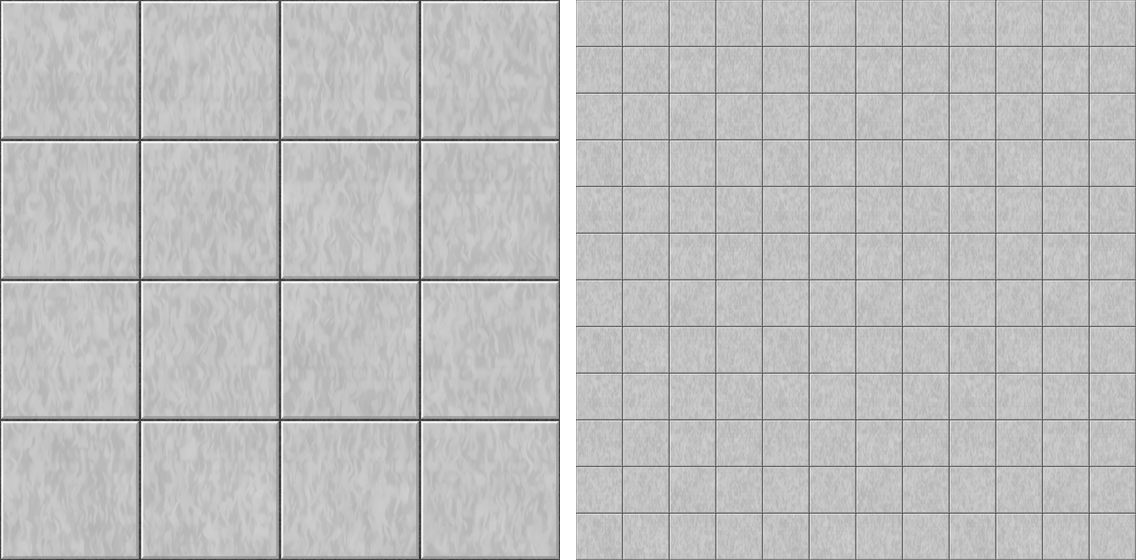
Left, the tile; right, the same tile 3 across and 3 down.
Write a Shadertoy shader that draws this texture.

```glsl
// Four by four light grey bevelled tiles with a fine hair-like grain and dark speckled grout.

float hash(vec2 p) {
    vec3 q = fract(p.xyx * 0.1031);
    q += dot(q, q.yzx + 33.33);
    return fract((q.x + q.y) * q.z);
}

// Value noise with a whole number of cells across the canvas, so it wraps.
float wrapNoise(vec2 uv, vec2 cells, float seed) {
    vec2 p = uv * cells;
    vec2 i = floor(p), f = fract(p);
    f = f * f * (3.0 - 2.0 * f);
    vec2 a = mod(i, cells) + seed, b = mod(i + 1.0, cells) + seed;
    return mix(mix(hash(a), hash(vec2(b.x, a.y)), f.x),
               mix(hash(vec2(a.x, b.y)), hash(b), f.x), f.y);
}

// Overlapping tapered strands; each layer leans its own way.
float hairGrain(vec2 uv) {
    float grain = 0.0;
    for (int k = 0; k < 3; k++) {
        float layer = float(k), seed = 31.0 + 57.0 * layer;
        float bend = 0.015 * (wrapNoise(uv, vec2(22.0, 36.0), seed + 7.0) - 0.5)
                   + 0.005 * (wrapNoise(uv, vec2(46.0, 64.0), seed + 19.0) - 0.5);
        vec2 cells = vec2(136.0 + 26.0 * layer, 42.0 + 6.0 * layer);
        float strand = wrapNoise(uv + vec2(bend, 0.0), cells, seed);
        grain = max(grain, smoothstep(0.42, 0.88, strand) * (1.0 - 0.1 * layer));
    }
    return grain;
}

void mainImage(out vec4 fragColor, in vec2 fragCoord) {
    vec2 uv = fragCoord / iResolution.xy;
    vec2 cell = fract(uv * 4.0);
    float soft = 4.0 / min(iResolution.x, iResolution.y);

    // Distances to the lit (left, top) and shaded (right, bottom) sides
    float lit = min(cell.x, 1.0 - cell.y);
    float shaded = min(1.0 - cell.x, cell.y);
    float edge = min(lit, shaded);

    // Tile face: strands over soft patches and a faint broad drift
    float patches = wrapNoise(uv, vec2(56.0, 34.0), 83.0) - 0.5;
    float drift = wrapNoise(uv, vec2(18.0, 14.0), 47.0) - 0.5;
    float tone = 0.727 + 0.062 * hairGrain(uv) + 0.032 * patches + 0.026 * drift;

    // Mitred bevel that keeps a little of the grain; the shaded side is wider
    float towardLight = smoothstep(-0.5 * soft, 0.5 * soft, shaded - lit);
    float bevel = mix(0.63, 0.97, towardLight) + 0.4 * (tone - 0.76);
    float bevelEnd = mix(0.0275, 0.0235, towardLight);
    tone = mix(bevel, tone, smoothstep(-0.5 * soft, 0.5 * soft, edge - bevelEnd));

    // Grout, darkest along a thin middle line
    float speckle = wrapNoise(uv, vec2(384.0), 5.0) - 0.5;
    float grout = mix(0.18, 0.39, smoothstep(0.001, 0.007, edge)) + 0.12 * speckle;
    tone = mix(grout, tone, smoothstep(-0.5 * soft, 0.5 * soft, edge - 0.0095));

    fragColor = vec4(vec3(clamp(tone, 0.0, 1.0)), 1.0);
}
```
